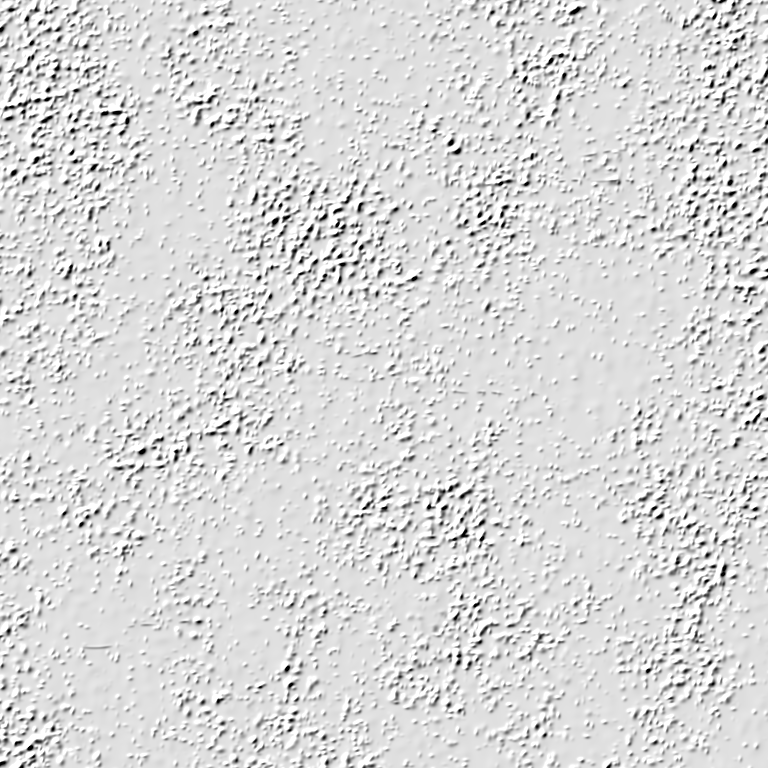
Reproduce this texture procedurally as a WebGL 1 fragment shader.

```glsl
precision highp float;
// Pale rough plaster in raking light: patchy embossed grains and a few faint scratches.

uniform vec2 u_resolution;

const vec2 LIGHT_DIR = vec2(-0.67, 0.74);   // light falls from the upper left
const float BASE_GREY = 0.877;
const float HIGHLIGHT_GAIN = 0.62;          // lit slopes stay softer than shaded ones

vec2 hash2(vec2 p) {
  vec3 q = fract(p.xyx * vec3(0.1031, 0.1030, 0.0973));
  q += dot(q, q.yzx + 33.33);
  return fract((q.xx + q.yz) * q.zy);
}

// Lit slope of a rounded ridge: bright for positive offset, dark for negative.
float ridgeSlope(float offset, float falloff) {
  return offset * exp(-falloff);
}

// Cellular relief: a share of the cells (density) each hold one small bump.
float grains(vec2 p, float frequency, float radius, float density, float seed) {
  vec2 q = p * frequency;
  vec2 cell = floor(q);
  float slope = 0.0;
  for (int j = -1; j <= 1; j++) {
    for (int i = -1; i <= 1; i++) {
      vec2 id = cell + vec2(float(i), float(j));
      vec2 jitter = hash2(id + seed);
      vec2 shape = hash2(id + seed + 217.0);
      vec2 d = (q - id - 0.05 - 0.9 * jitter) / radius;
      float along = dot(d, vec2(LIGHT_DIR.y, -LIGHT_DIR.x));
      float across = dot(d, LIGHT_DIR) + along * (shape.x - 0.5) * 0.9;
      float height = smoothstep(1.0 - density, 1.0, shape.y);
      slope += height * height * ridgeSlope(across, across * across + 0.8 * along * along);
    }
  }
  return slope;
}

// Layered sines: where the surface is rough (1) or worn smooth (0).
float roughness(vec2 p) {
  float total = 0.2 * cos(p.x * 20.0 + 0.6 * sin(p.y * 6.0));
  float weight = 0.45;
  vec2 q = p * 8.0 + vec2(1.9, 0.4);
  for (int i = 0; i < 5; i++) {
    total += weight * sin(q.x + 1.2 * sin(q.y * 0.7)) * sin(q.y + 1.1 * sin(q.x * 0.8));
    q = mat2(0.83, 0.56, -0.56, 0.83) * q * 1.9 + 2.7;
    weight *= 0.79;
  }
  return smoothstep(-0.6, 0.95, total);
}

// Short, nearly level scratches, dark and broken along their length.
float scratches(vec2 p) {
  float slope = 0.0;
  for (int i = 0; i < 6; i++) {
    float n = float(i);
    vec2 start = hash2(vec2(n * 7.0 + 3.0, 41.0));
    vec2 shape = hash2(vec2(n * 5.0 + 9.0, 83.0));
    vec2 d = p - start;
    float reach = mix(0.07, 0.17, shape.x);
    float tilt = (shape.y - 0.4) * 0.25;
    float offset = (d.y - tilt * d.x - 0.0008 * sin(d.x * 110.0 + n)) / 0.0021;
    float ends = smoothstep(0.0, 0.02, d.x) * (1.0 - smoothstep(reach - 0.03, reach, d.x));
    float broken = max(0.0, 0.4 + 0.6 * sin(d.x * 190.0 + 2.0 * sin(d.x * 83.0 + n)));
    slope += ends * broken * ridgeSlope(offset - 0.5, offset * offset);
  }
  return slope;
}

// Barely visible upright trowel streaks.
float streaks(vec2 p) {
  float wave = sin(p.x * 163.0 + 2.0 * sin(p.y * 9.0));
  return wave * sin(p.x * 71.0 + 1.7) * sin(p.y * 23.0 + 4.0 * sin(p.x * 31.0));
}

void main() {
  vec2 p = gl_FragCoord.xy / min(u_resolution.x, u_resolution.y);
  float rough = roughness(p);

  // Coarse clumps in rough patches, fine specks everywhere, soft mottling below.
  float relief = grains(p, 98.0, 0.42, 0.9 * rough, 11.0) * 2.7 * rough;
  relief += grains(p, 148.0, 0.41, mix(0.2, 0.95, rough), 59.0) * mix(0.85, 1.6, rough);
  relief += grains(p, 62.0, 0.45, 1.0, 131.0) * 0.1;
  relief += scratches(p) * mix(0.4, 0.9, rough);
  relief += streaks(p) * 0.012;
  relief *= mix(1.0, HIGHLIGHT_GAIN, step(0.0, relief));

  gl_FragColor = vec4(vec3(clamp(BASE_GREY + relief, 0.0, 1.0)), 1.0);
}
```
